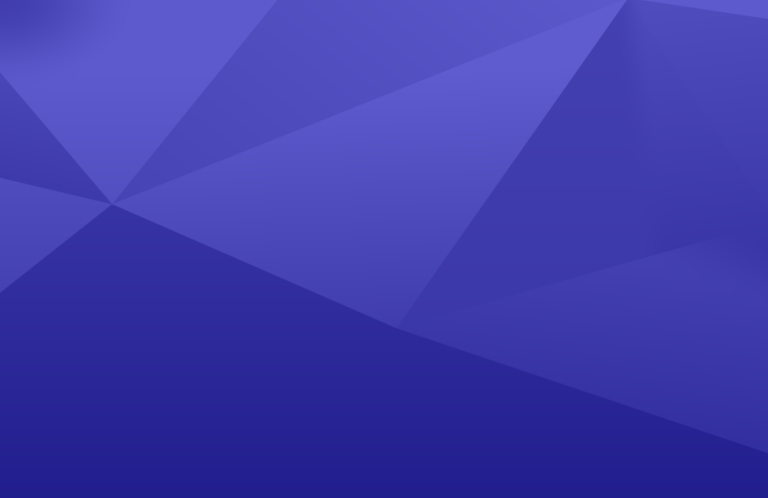
This background is drawn by a Shadertoy shader. Its source:

```glsl
// Folded low-poly backdrop: indigo facets meeting at three corners, each softly shaded.

#define DEEP   vec3(0.125, 0.11, 0.55)   // tone 0
#define LIGHT  vec3(0.375, 0.365, 0.815) // tone 1
#define HUB    vec2(0.146, 0.590)        // left fan centre
#define VALLEY vec2(0.516, 0.341)        // lower middle corner
#define PEAK   vec2(0.818, 1.004)        // upper right corner
#define CREST  vec2(0.898, 0.508)        // end of the sharp right fold
#define RIDGE_SOFTNESS 0.035
#define CREST_SOFTNESS 0.07

// Coverage of the half plane left of a->b; softness in canvas heights.
float leftOf(vec2 p, vec2 a, vec2 b, float softness) {
    vec2 scale = vec2(iResolution.x / iResolution.y, 1.0);
    vec2 along = normalize((b - a) * scale);
    vec2 rel = (p - a) * scale;
    float dist = along.x * rel.y - along.y * rel.x;
    float halfWidth = max(softness, 1.0 / iResolution.y);
    return smoothstep(-halfWidth, halfWidth, dist);
}

float leftOf(vec2 p, vec2 a, vec2 b) {
    return leftOf(p, a, b, 0.0);
}

// Linear shading through a known tone at one corner.
float shade(vec2 p, vec2 corner, float tone, vec2 slope) {
    return tone + dot(p - corner, slope);
}

// Facets fanning out counterclockwise around the hub.
float hubFan(vec2 p) {
    float tone = min(shade(p, HUB, 0.75, vec2(-0.05, 0.95)), 0.98);
    float upper = shade(p, HUB, 0.60, vec2(0.33, 0.27));
    tone = mix(tone, upper, leftOf(p, HUB, PEAK));

    float bright = min(shade(p, HUB, 0.78, vec2(0.0, 0.65)), 0.96);
    float cornerShadow = 1.0 - smoothstep(0.0, 0.19, length(p - vec2(0.0, 1.0)));
    bright -= 0.45 * cornerShadow;
    tone = mix(tone, bright, leftOf(p, HUB, vec2(0.361, 1.0)));

    float leftHalf = step(p.x, HUB.x);
    float shadow = shade(p, HUB, 0.45, vec2(0.3, 0.95));
    tone = mix(tone, shadow, leftHalf * leftOf(p, HUB, vec2(0.0, 0.855)));
    float lowerLeft = shade(p, HUB, 0.70, vec2(0.0, 0.75));
    return mix(tone, lowerLeft, leftHalf * leftOf(p, HUB, vec2(0.0, 0.643)));
}

// Darker planes hanging below the peak, with a soft ridge and a faded crest.
float rightPlanes(vec2 p) {
    float tone = shade(p, VALLEY, 0.36, vec2(-0.11, 0.64));
    float beyondRidge = shade(p, CREST, 0.48, vec2(0.0, 0.2));
    tone = mix(tone, beyondRidge, leftOf(p, vec2(0.853, 0.508), PEAK, RIDGE_SOFTNESS));
    tone -= 0.02 * leftOf(p, vec2(1.0, 0.578), PEAK);

    float lower = shade(p, VALLEY, 0.42, vec2(0.1, 0.75));
    float belowFold = leftOf(p, CREST, VALLEY)
                    * leftOf(p, vec2(1.0, 0.448), CREST, CREST_SOFTNESS);
    return mix(tone, lower, belowFold);
}

void mainImage(out vec4 fragColor, in vec2 fragCoord) {
    vec2 p = fragCoord / iResolution.xy;

    float tone = mix(hubFan(p), rightPlanes(p), leftOf(p, PEAK, VALLEY));

    // Bright sliver in the top right corner
    tone = mix(tone, 0.95, leftOf(p, PEAK, vec2(1.0, 0.962)));

    // Dark floor under the folded edge
    float underEdge = max(leftOf(p, VALLEY, HUB), leftOf(p, vec2(1.0, 0.09), VALLEY));
    float onFloor = underEdge * leftOf(p, HUB, vec2(0.0, 0.412));
    tone = mix(tone, 0.02 + 0.58 * p.y, onFloor);

    fragColor = vec4(mix(DEEP, LIGHT, tone), 1.0);
}
```
